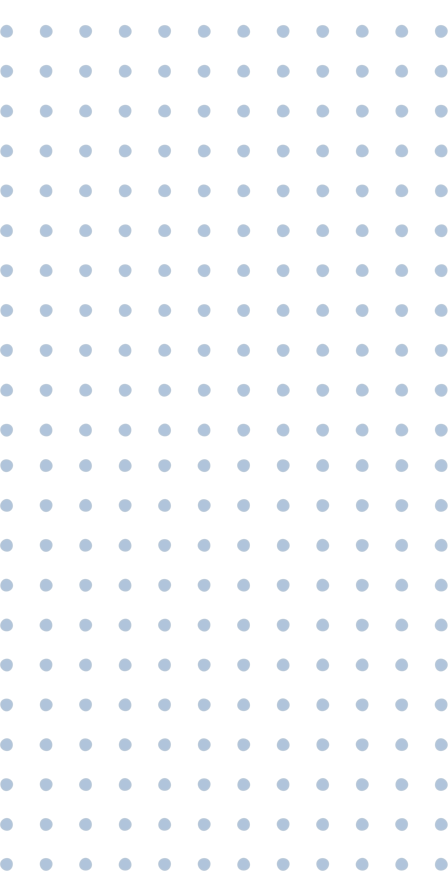
Reproduce this pattern procedurally as a WebGL 2 fragment shader.

```glsl
#version 300 es
precision highp float;

uniform vec2 u_resolution;
out vec4 outColor;

// Lengths are fractions of the canvas width; the canvas is 2 high
#define COLUMNS 12.0
#define BLOCK_ROWS 11.0
#define PITCH vec2(0.0882, 0.0890)
#define FIRST_X 0.0147
#define UPPER_Y 0.0700
#define LOWER_Y 1.0393
#define BLOCK_SPLIT 0.9995
#define DOT_RADIUS 0.0142
#define RIM_WIDTH 0.0022
#define WOBBLE 0.0003

const vec3 PAPER = vec3(1.0);
const vec3 DOT_BLUE = vec3(0.69, 0.77, 0.86);
const vec3 RIM_GREY = vec3(0.72, 0.78, 0.84);

float hash(vec2 p) {
    return fract(sin(dot(p, vec2(127.1, 311.7))) * 43758.5);
}

// Signed distance to a slightly uneven disc
float dotDistance(vec2 offset, float seed) {
    float angle = atan(offset.y, offset.x);
    float uneven = WOBBLE * sin(3.0 * angle + 6.2832 * seed);
    return length(offset) - DOT_RADIUS - uneven;
}

void main() {
    vec2 uv = gl_FragCoord.xy / u_resolution;
    vec2 pos = vec2(uv.x, 2.0 * (1.0 - uv.y));
    float pixel = max(1.0 / u_resolution.x, 2.0 / u_resolution.y);

    // Two blocks of rows, separated by a narrower gap
    float lower = step(BLOCK_SPLIT, pos.y);
    vec2 first = vec2(FIRST_X, mix(UPPER_Y, LOWER_Y, lower));

    // Nearest dot of the grid
    vec2 last = vec2(COLUMNS, BLOCK_ROWS) - 1.0;
    vec2 cell = clamp(floor((pos - first) / PITCH + 0.5), vec2(0.0), last);
    float seed = hash(cell + vec2(0.0, lower * BLOCK_ROWS));
    float d = dotDistance(pos - first - cell * PITCH, seed);

    // Blue centre, greyer rim and soft edge
    float rim = smoothstep(-RIM_WIDTH - pixel, -RIM_WIDTH + pixel, d);
    float cover = 1.0 - smoothstep(-0.75 * pixel, 0.75 * pixel, d);
    vec3 ink = mix(DOT_BLUE, RIM_GREY, rim);
    outColor = vec4(mix(PAPER, ink, cover), 1.0);
}
```
